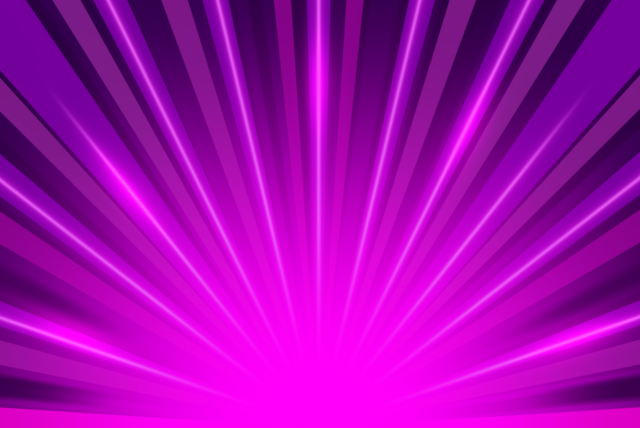
Give the GLSL for this background, as a WebGL 2 fragment shader.

```glsl
#version 300 es
precision highp float;
// Magenta sunburst: violet and mauve rays with thin light beams fanning up from the bottom centre.

uniform vec2 u_resolution;
out vec4 outColor;

// Violet rays: inner edge, beam and outer edge, in degrees from vertical
const vec3 VIOLET_RAYS[6] = vec3[6](
    vec3(-1.6, 0.0, 1.6), vec3(11.9, 13.3, 15.2), vec3(24.1, 26.2, 27.8),
    vec3(34.4, 38.5, 41.7), vec3(49.3, 52.1, 54.0), vec3(68.3, 70.9, 72.3));

// Mauve rays: inner edge, outer edge and paleness
const vec3 MAUVE_RAYS[6] = vec3[6](
    vec3(3.7, 6.0, 0.1), vec3(17.0, 20.2, 0.8), vec3(29.1, 31.9, 1.0),
    vec3(42.3, 45.2, 0.9), vec3(55.8, 60.0, 0.1), vec3(74.6, 78.8, 0.7));

// Soft flares: signed angle and radius
const vec2 FLARES[5] = vec2[5](
    vec2(0.0, 0.81), vec2(27.0, 0.79), vec2(-39.0, 0.72),
    vec2(-69.0, 0.62), vec2(71.0, 0.65));

float hash(float n) {
    return fract(sin(n * 127.1) * 43758.5453);
}

float band(float angle, float inner, float outer, float blur) {
    return smoothstep(inner - blur, inner + blur, angle)
         * (1.0 - smoothstep(outer - blur, outer + blur, angle));
}

// Random shade per angular cell, blended smoothly into the next
float streaks(float angle) {
    float cell = floor(angle);
    return mix(hash(cell), hash(cell + 1.0), smoothstep(0.6, 1.0, angle - cell));
}

void main() {
    vec2 p = (gl_FragCoord.xy - vec2(0.498 * u_resolution.x, 0.0)) / u_resolution.y;
    float radius = max(length(p), 0.001);
    float signedAngle = degrees(atan(p.x, p.y));
    float angle = abs(signedAngle);
    float blur = min(57.3 / (u_resolution.y * radius), 4.0);

    // Radial glow with faint streaks
    vec3 color = mix(vec3(1.0, 0.0, 0.98), vec3(0.18, 0.0, 0.28), smoothstep(0.14, 1.12, radius));
    float far = smoothstep(0.2, 0.9, radius);
    color *= 1.0 + 0.22 * far * (streaks(signedAngle * 0.55 + 80.0) - 0.5);

    // Deep shadows between the low rays
    float shadow = band(angle, 62.8, 66.0, 1.2) * 0.6 + band(angle, 80.6, 84.5, 0.8);
    color = mix(color, vec3(0.2, 0.0, 0.28), 0.85 * shadow * smoothstep(0.45, 0.75, radius));

    // Mauve rays
    for (int i = 0; i < 6; i++) {
        vec3 ray = MAUVE_RAYS[i];
        vec3 edge = mix(vec3(0.57, 0.0, 0.57), vec3(0.53, 0.13, 0.57), ray.z);
        vec3 tint = mix(vec3(1.0, 0.02, 0.96), edge, smoothstep(0.15, 0.95, radius));
        color = mix(color, tint, 0.85 * band(angle, ray.x, ray.y, blur) * smoothstep(0.08, 0.4, radius));
    }

    // Bright floor ray
    vec3 floorTint = mix(vec3(1.0, 0.0, 0.97), vec3(0.86, 0.0, 0.76), smoothstep(0.3, 0.8, radius));
    color = mix(color, floorTint, smoothstep(86.3 - blur, 86.3 + blur, angle));

    // Violet rays, each with a thin beam and its halo
    for (int i = 0; i < 6; i++) {
        vec3 ray = VIOLET_RAYS[i];
        vec3 tint = mix(vec3(1.0, 0.0, 0.98), vec3(0.48, 0.0, 0.64), smoothstep(0.2, 0.98, radius));
        color = mix(color, tint, 0.92 * band(angle, ray.x, ray.z, blur) * smoothstep(0.08, 0.4, radius));

        float across = radius * radians(angle - ray.y);
        float strength = smoothstep(0.12, 0.55, radius);
        if (i == 3) strength *= 1.0 - smoothstep(0.7, 1.05, radius);
        float halo = exp(-pow(across / 0.014, 2.0));
        float core = exp(-pow(across / 0.0048, 2.0));
        color = mix(color, vec3(0.95, 0.08, 0.98), 0.4 * halo * strength);
        color = mix(color, vec3(0.94, 0.44, 0.98), 0.75 * core * strength);
    }

    // Elongated flares on the beams
    for (int i = 0; i < 5; i++) {
        vec2 offset = vec2(radius * radians(signedAngle - FLARES[i].x), radius - FLARES[i].y);
        vec2 spread = offset / vec2(0.032, 0.11);
        color += vec3(0.3, 0.0, 0.24) * exp(-dot(spread, spread));
    }

    outColor = vec4(clamp(color, 0.0, 1.0), 1.0);
}
```
